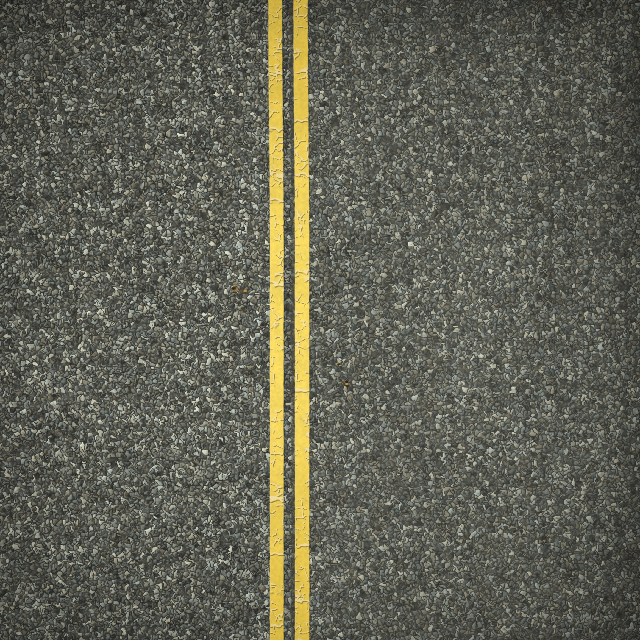
Reproduce this texture procedurally as a WebGL 2 fragment shader.

```glsl
#version 300 es
precision highp float;
// Worn asphalt seen from above with a cracked double yellow line down the middle.
// Cellular noise gives the packed stones and the paint cracks; value noise
// adds stains, rough paint edges and uneven wear.

uniform vec2 u_resolution;
out vec4 fragColor;

float hash(vec2 p) {
  return fract(sin(dot(p, vec2(127.1, 311.7))) * 43758.5453);
}

float noise(vec2 p) {
  vec2 i = floor(p), f = fract(p);
  f = f * f * (3.0 - 2.0 * f);
  return mix(mix(hash(i), hash(i + vec2(1, 0)), f.x),
             mix(hash(i + vec2(0, 1)), hash(i + vec2(1, 1)), f.x), f.y);
}

// x: distance gap to the next cell, y: random cell value, zw: offset from the cell centre
vec4 cells(vec2 p) {
  vec2 base = floor(p), nearest = vec2(0), id = vec2(0);
  float first = 9.0, second = 9.0;
  for (int y = -1; y <= 1; y++)
    for (int x = -1; x <= 1; x++) {
      vec2 cell = base + vec2(x, y);
      vec2 away = p - cell - vec2(hash(cell), hash(cell + 57.3));
      float d = length(away);
      if (d < first) {
        second = first;
        first = d;
        nearest = away;
        id = cell;
      } else second = min(second, d);
    }
  return vec4(second - first, hash(id + 19.7), nearest);
}

vec3 asphalt(vec2 uv) {
  vec2 warp = vec2(noise(uv * 230.0), noise(uv * 230.0 + 41.0)) - 0.5;
  vec4 stone = cells(uv * vec2(158, 150) + warp * 1.1);

  // Rounded stones of mixed size, half sunk in the binder
  float body = smoothstep(0.0, 0.48, stone.x + 0.12 * (stone.y - 0.5));
  float relief = dot(stone.zw, vec2(-0.75, 0.65));
  float face = 0.385 + 0.30 * pow(stone.y, 2.3) + 0.22 * relief;
  float binder = 0.25 + 0.10 * (noise(uv * 120.0 + 13.0) - 0.5);
  float value = mix(binder, face, body) + 0.10 * (noise(uv * 380.0) - 0.5);

  // The left lane is crisper, the right lane smoother
  float contrast = mix(1.12, 0.92, smoothstep(0.38, 0.60, uv.x));
  value = 0.385 + (value - 0.385) * contrast;
  float tint = hash(vec2(stone.y * 91.0, 3.0)) - 0.5;
  vec3 color = value * vec3(0.995, 1.01, 0.915);
  return color + body * tint * vec3(0.045, 0.0, -0.05);
}

// Fine broken crack network plus joints across the paint
float cracks(vec2 uv, vec4 joints) {
  vec2 w = uv + 0.007 * (vec2(noise(uv * 170.0), noise(uv * 170.0 + 37.0)) - 0.5);
  float net = 1.0 - smoothstep(0.02, 0.13, cells(w * vec2(58, 72)).x);
  net *= smoothstep(0.40, 0.56, noise(uv * vec2(85, 60) + 9.0));
  vec4 d = abs(mod(w.y, 0.664) - joints);
  float joint = 1.0 - smoothstep(0.0006, 0.0022, min(min(d.x, d.y), min(d.z, d.w)));
  return max(net, joint);
}

// Small rusty blot with a ragged outline
float blot(vec2 uv, vec2 center, float radius) {
  float d = length((uv - center) * vec2(1.0, 0.8)) + 0.005 * (noise(uv * 260.0) - 0.5);
  return 1.0 - smoothstep(radius * 0.5, radius, d);
}

void main() {
  vec2 uv = gl_FragCoord.xy / u_resolution;
  vec3 color = asphalt(uv);

  // Stains and long streaks along the driving direction
  float streak = noise(vec2(uv.x * 15.0, uv.y * 1.6)) - 0.5;
  float stain = noise(uv * 7.0 + 5.0) - 0.5;
  color *= 1.04 + 0.09 * streak + 0.09 * stain;

  // Rust spots, half in shadow
  float rust = max(blot(uv, vec2(0.367, 0.549), 0.0055), blot(uv, vec2(0.381, 0.545), 0.0035));
  rust = max(rust, max(blot(uv, vec2(0.540, 0.400), 0.005), blot(uv, vec2(0.529, 0.432), 0.0035)));
  rust = max(rust, 0.6 * blot(uv, vec2(0.377, 0.515), 0.004));
  vec3 rustColor = mix(vec3(0.14, 0.11, 0.06), vec3(0.80, 0.60, 0.30), smoothstep(0.3, 0.8, noise(uv * 240.0)));
  color = mix(color, rustColor, rust * 0.85);

  // Two painted stripes, drifting slightly left near the top
  float x = uv.x + 0.0024 * smoothstep(0.6, 1.0, uv.y) + 0.0008 * (noise(uv * 150.0) - 0.5);
  bool isLeft = x < 0.452;
  float offset = x - (isLeft ? 0.4324 : 0.4720);
  float edge = abs(offset) - (isLeft ? 0.0108 : 0.0113);
  float soft = 0.7 / u_resolution.x;
  float paint = 1.0 - smoothstep(-soft, soft, edge);

  // Dim gap between the stripes, with a smooth dark band before the second
  float gap = smoothstep(0.440, 0.445, x) * (1.0 - smoothstep(0.459, 0.463, x));
  float band = smoothstep(0.453, 0.457, x) * gap;
  color = mix(color * (1.0 - 0.07 * gap), vec3(0.29, 0.28, 0.23), 0.55 * band);
  color *= 1.0 - 0.22 * step(0.0, offset) * (1.0 - smoothstep(0.0, 0.003, edge));

  if (paint > 0.0) {
    vec4 joints = isLeft ? vec4(0.134, 0.220, 0.557, 0.023) : vec4(0.147, 0.063, 0.390, 0.576);
    float crack = cracks(uv, joints);
    float shade = cracks(uv + vec2(-0.0012, 0.0018), joints);
    vec3 yellow = mix(vec3(0.93, 0.82, 0.37), vec3(0.90, 0.77, 0.29), smoothstep(0.1, 0.5, abs(uv.y - 0.5)));
    yellow *= 1.0 + 0.07 * (noise(uv * 300.0) - 0.5) + 0.05 * (noise(uv * 35.0) - 0.5);
    yellow *= 1.0 - 0.34 * shade * (1.0 - crack);
    yellow = mix(yellow, vec3(0.92, 0.86, 0.68), 0.85 * crack);
    float rim = smoothstep(-0.0025, 0.0, edge) * step(offset, 0.0);
    yellow = mix(yellow, vec3(0.93, 0.86, 0.58), 0.4 * rim);
    color = mix(color, yellow, paint);
  }

  // Darkened corners and borders
  vec2 c = uv - vec2(0.47, 0.48);
  float vignette = 1.07 - 0.72 * dot(c, c) - 0.12 * smoothstep(0.44, 0.53, max(abs(c.x), abs(c.y)));
  fragColor = vec4(clamp(color * mix(vignette, 1.0, 0.5 * paint), 0.0, 1.0), 1.0);
}
```
